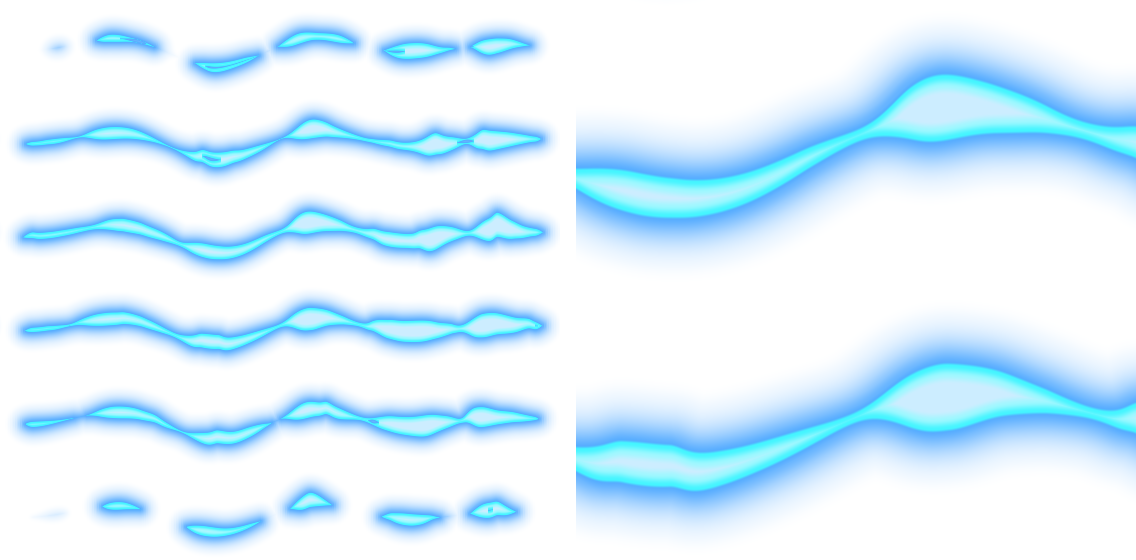
Left, the full canvas; right, a detail of the centre.
This background is drawn by a three.js fragment shader. Its source:

```glsl
varying vec2 vUv;

const float ROWS = 6.0;
const float HUMPS = 6.0;          // swellings along each streak
const float HUMP_START = 0.052;
const float HUMP_LEAN = 0.5;      // steep rise, slow fall
const float BODY = 0.019;         // half width of a swelling
const float FULL_ROW = 2.4;       // row with the least erosion, from the top
const float EROSION = 0.0013;
const float NECK = 0.0035;        // half width between swellings
const float ROUGH = 0.0035;
const float SKEW = 0.6;
const float NUB = 0.5;
const float HOLE_SIZE = 0.03;
const float HOLE_LEVEL = 0.88;
const float GLOW = 0.0148;
const float GLOW_FALLOFF = 1.4;
const float REACH_STEP = 0.003;
const float GAP_SCALE = 5.0;
const float EDGE = 0.0011;
const float TAU = 6.2831853;

const vec3 PAPER = vec3(1.0);
const vec3 HALO = vec3(0.33, 0.67, 1.0);
const vec3 RIM = vec3(0.27, 0.96, 1.0);
const vec3 FLESH = vec3(0.62, 0.97, 1.0);
const vec3 HEART = vec3(0.80, 0.93, 1.0);

float hash(vec2 p) {
  return fract(sin(dot(p, vec2(127.1, 311.7))) * 43758.5453);
}

// Value noise along x that wraps after a whole number of cells
float wrapNoise(float x, float cells, float seed) {
  float p = x * cells;
  float i = floor(p);
  float f = p - i;
  f = f * f * (3.0 - 2.0 * f);
  float a = hash(vec2(mod(i, cells), seed));
  float b = hash(vec2(mod(i + 1.0, cells), seed));
  return mix(a, b, f);
}

float bell(float x, float center, float width) {
  float t = (x - center) / width;
  return exp(-t * t);
}

// Shared wavy spine of all rows
float spine(float x) {
  float wave = cos(TAU * (x - 0.2) / 0.37);
  return 0.026 * bell(x, 0.42, 0.34) * wave - 0.010 * bell(x, 0.4, 0.2);
}

// Center offset and half width of a streak; negative width is a gap
vec2 streak(float x, float row) {
  float phase = HUMPS * (x - HUMP_START) - 0.35 * bell(x, 0.76, 0.06);
  phase += 0.25 * (wrapNoise(x, 8.0, row + 3.0) - 0.5);
  float angle = TAU * phase;
  float swell = 0.5 + 0.5 * cos(angle + HUMP_LEAN * cos(angle));
  float grow = smoothstep(-0.05, 0.2, x) * (1.0 - smoothstep(0.9, 1.0, x));
  float away = abs(row - FULL_ROW);
  float lump = wrapNoise(x, 18.0, row + 11.0) - 0.5;
  float ends = smoothstep(0.955, 1.0, x) + 1.0 - smoothstep(0.0, 0.06, x);

  float halfWidth = BODY * swell * grow + NECK - EROSION * pow(away, 2.5);
  halfWidth += ROUGH * lump * (1.0 + 0.4 * away * away);
  halfWidth += 0.002 * smoothstep(0.3, 0.8, x);
  halfWidth -= 0.004 * (1.0 - smoothstep(0.0, 0.2, x)) + 0.025 * ends;

  // Swellings on the left stay slimmer
  float body = max(halfWidth, 0.0);
  body /= 1.0 + body * mix(45.0, 8.0, smoothstep(0.25, 0.6, x));
  float tilt = SKEW * (wrapNoise(x, 16.0, row + 23.0) - 0.5);
  tilt += NUB * pow(wrapNoise(x, 36.0, row + 31.0), 4.0);
  return vec2(spine(x) + tilt * body, body + min(halfWidth, 0.0));
}

// Signed distance: negative inside the streak
float streakDistance(float x, float y, float row) {
  vec2 here = streak(x, row);
  float off = abs(y - here.x);
  if (off < here.y) {
    float hole = HOLE_SIZE * (wrapNoise(x, 24.0, row + 41.0) - HOLE_LEVEL);
    float depth = here.y - off;
    return hole > 0.0 ? -min(depth, max(off - hole, -0.004)) : -depth;
  }
  float nearest = 1.0;
  for (int i = -14; i <= 14; i++) {
    float dx = float(i) * REACH_STEP;
    vec2 s = streak(fract(x + dx), row);
    float dy = max(abs(y - s.x) - max(s.y, 0.0), 0.0);
    float gap = max(-s.y, 0.0) * GAP_SCALE;
    nearest = min(nearest, length(vec2(dx, dy)) + gap);
  }
  return nearest;
}

void main() {
  float down = 1.0 - vUv.y;
  float baseRow = floor(down * ROWS);

  // Neighbouring rows overlap, and wrap from top to bottom
  float d = 1.0;
  for (int j = -1; j <= 1; j++) {
    float row = baseRow + float(j);
    float y = (row + 0.5) / ROWS - down;
    if (abs(y) < 0.12) {
      d = min(d, streakDistance(fract(vUv.x), y, mod(row, ROWS)));
    }
  }

  // Soft blue halo, then a cyan rim with a pale middle
  float halo = exp(-pow(max(d, 0.0) / GLOW, GLOW_FALLOFF));
  halo *= 1.0 - smoothstep(0.028, 0.041, d);
  vec3 color = mix(PAPER, HALO, halo);
  vec3 core = mix(RIM, FLESH, smoothstep(0.001, 0.007, -d));
  core = mix(core, HEART, smoothstep(0.006, 0.012, -d));
  color = mix(color, core, 1.0 - smoothstep(-EDGE, EDGE, d));
  gl_FragColor = vec4(color, 1.0);
}
```
